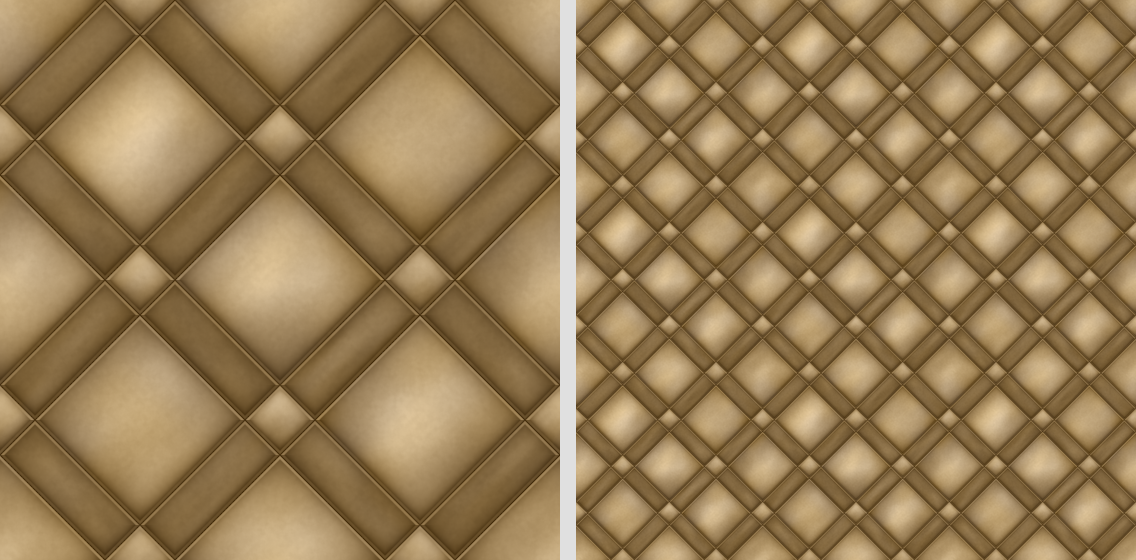
Left, the tile; right, the same tile 3 across and 3 down.
This pattern is drawn by a three.js fragment shader. Its source:

```glsl
varying vec2 vUv;

const float REPEATS = 2.0;
const float PANEL_HALF = 0.375;
const float STUD_HALF = 0.125;
const float RIM_WIDTH = 0.017;

float hash(vec2 p) {
  vec3 h = fract(p.xyx * vec3(0.1031, 0.1030, 0.0973));
  h += dot(h, h.yzx + 33.33);
  return fract((h.x + h.y) * h.z);
}

float valueNoise(vec2 p) {
  vec2 cell = floor(p);
  vec2 f = fract(p);
  f = f * f * f * (f * (f * 6.0 - 15.0) + 10.0);
  float low = mix(hash(cell), hash(cell + vec2(1.0, 0.0)), f.x);
  float high = mix(hash(cell + vec2(0.0, 1.0)), hash(cell + 1.0), f.x);
  return mix(low, high, f.y);
}

float fbm(vec2 p, float falloff) {
  float sum = 0.0;
  float gain = 1.0 - falloff;
  for (int i = 0; i < 4; i++) {
    sum += gain * valueNoise(p);
    p = p * 2.03 + 11.7;
    gain *= falloff;
  }
  return sum;
}

// Cushion falloff, deeper along the two lower edges
float cushion(vec2 q, vec2 halfSize, float width) {
  vec2 upper = vec2(halfSize.x - q.x, halfSize.y + q.y);
  vec2 lower = vec2(halfSize.x + q.x, halfSize.y - q.y);
  vec2 shade = (1.0 - 0.5 * exp(-upper / width)) * (1.0 - 0.85 * exp(-lower / width));
  return shade.x * shade.y;
}

// 1 where the nearest edge faces up, 0 where it faces down
float edgeLight(vec2 q, vec2 edge) {
  vec2 facing = smoothstep(-0.004, 0.004, vec2(q.x, -q.y));
  return mix(facing.y, facing.x, smoothstep(-0.004, 0.004, edge.y - edge.x));
}

// Tone 0 is deep brown, 1 is pale cream; middle tones are richer
vec3 leather(float tone, float warmth) {
  vec3 colour = vec3(0.33, 0.24, 0.11) + tone * vec3(0.47, 0.46, 0.43);
  float middle = max(tone * (1.0 - tone), 0.0);
  return colour - middle * vec3(-0.02, 0.03, 0.10) + warmth * vec3(0.03, 0.0, -0.08);
}

void main() {
  // Diagonal lattice: panels on whole numbers, studs halfway, bars between
  vec2 p = vUv * REPEATS;
  vec2 lattice = vec2(p.x + p.y, p.x - p.y);
  vec2 nearest = floor(lattice + 0.5);
  vec2 offset = lattice - nearest;
  vec2 gap = step(PANEL_HALF, abs(offset));
  vec2 center = nearest + 0.5 * gap * sign(offset);
  vec2 halfSize = mix(vec2(PANEL_HALF), vec2(STUD_HALF), gap);
  vec2 q = lattice - center;

  // Wrapped identity of each piece
  vec2 home = 0.5 * vec2(center.x + center.y, center.x - center.y);
  vec2 key = mod(floor(home * 4.0 + 0.5), 4.0 * REPEATS);
  vec2 seed = vec2(hash(key + 3.0), hash(key + vec2(17.0, 41.0)));

  float stud = gap.x * gap.y;
  float panel = (1.0 - gap.x) * (1.0 - gap.y);
  float bar = 1.0 - stud - panel;
  float level = 0.76 * panel + 0.50 * bar + 0.84 * stud;
  float width = 0.065 * panel + 0.055 * bar + 0.030 * stud;

  // Soft smudges, fine grain and a wandering highlight
  vec2 smudgePos = q / halfSize * vec2(0.9, 1.3) + seed * 64.0;
  float smudge = fbm(smudgePos, 0.32) - 0.5;
  float grain = fbm(q * 45.0 + seed.yx * 64.0, 0.5) - 0.5;
  vec2 glowPos = q - (seed - 0.5) * 0.16;
  float glow = panel * exp(-dot(glowPos, glowPos * vec2(0.5, 1.4)) / 0.06);
  float body = level + 0.30 * glow + smudge * (0.2 + 0.25 * panel + 0.16 * bar);
  body += 2.2 * stud * (q.x - q.y) + 0.10 * grain;
  float tone = body * cushion(q, halfSize, width);

  // Shadow under the lower edges
  vec2 edge = halfSize - abs(q);
  float d = min(edge.x, edge.y);
  float light = edgeLight(q, edge);
  float inner = d - RIM_WIDTH;
  tone -= mix(0.20, 0.10, light) * exp(-max(inner, 0.0) / 0.016);

  // Raised rim, bright above and dim below, then a thin groove
  float rimTone = mix(0.08 + 0.16 * level, 0.30 + 0.42 * level, light) + 0.08 * grain;
  tone = mix(rimTone, tone, smoothstep(-0.006, 0.003, inner));
  tone = mix(-0.24, tone, smoothstep(-0.003, 0.007, d));

  float warmth = (valueNoise(smudgePos * 1.3 + 7.0) - 0.5) * (0.25 + 0.4 * panel);
  gl_FragColor = vec4(clamp(leather(tone, warmth), 0.0, 1.0), 1.0);
}
```
